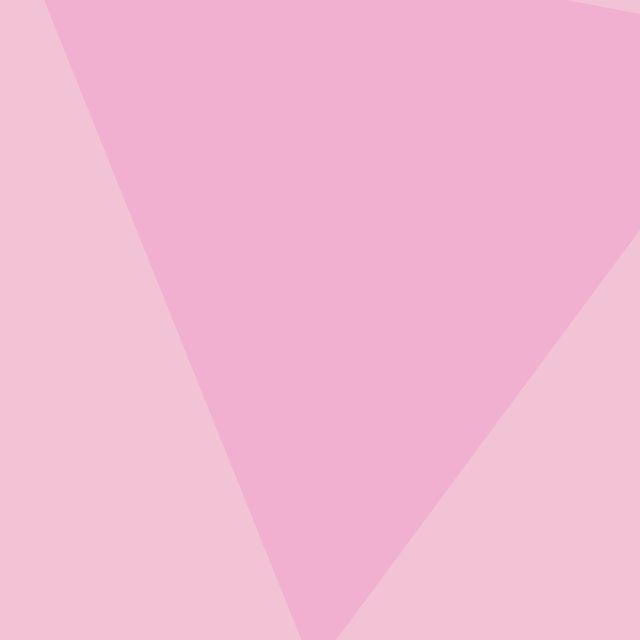
This background is drawn by a Shadertoy shader. Its source:

```glsl
// Draws a large rose wedge, cut by three straight edges, on a paler pink ground.

// Colours
const vec3 ROSE = vec3(0.945, 0.690, 0.811);
const vec3 PALE_PINK = vec3(0.949, 0.763, 0.837);

// Edge end points in canvas units; the wedge lies to the left of each direction
const vec2 LEFT_TOP = vec2(0.069, 1.0);
const vec2 LEFT_BOTTOM = vec2(0.471, 0.0);
const vec2 RIGHT_BOTTOM = vec2(0.525, 0.0);
const vec2 RIGHT_TOP = vec2(1.0, 0.641);
const vec2 CORNER_RIGHT = vec2(1.0, 0.978);
const vec2 CORNER_TOP = vec2(0.885, 1.0);

// Width of the smoothed edge, in pixels
const float EDGE_SOFTNESS = 1.2;

// Signed distance to the line from a to b, positive on its left side
float sideDistance(vec2 p, vec2 a, vec2 b) {
    vec2 along = normalize(b - a);
    return dot(p - a, vec2(-along.y, along.x));
}

void mainImage(out vec4 fragColor, in vec2 fragCoord) {
    vec2 uv = fragCoord / iResolution.xy;

    // The wedge is the intersection of three half planes
    float wedge = sideDistance(uv, LEFT_TOP, LEFT_BOTTOM);
    wedge = min(wedge, sideDistance(uv, RIGHT_BOTTOM, RIGHT_TOP));
    wedge = min(wedge, sideDistance(uv, CORNER_RIGHT, CORNER_TOP));

    // Blend across the edge
    float halfWidth = 0.5 * EDGE_SOFTNESS / min(iResolution.x, iResolution.y);
    float coverage = smoothstep(-halfWidth, halfWidth, wedge);
    fragColor = vec4(mix(PALE_PINK, ROSE, coverage), 1.0);
}
```
